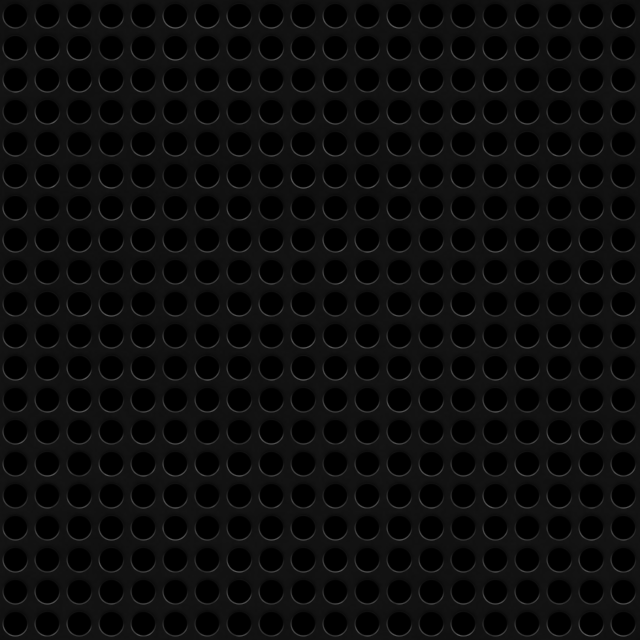
Reproduce this texture procedurally as a Shadertoy shader.

```glsl
// Black perforated sheet: a square grid of round holes with bevelled walls.
// Each hole is a circle distance field, its rim lit from below; wrapping
// value noise adds mottling and grain to the sheet and wear to the rims.

const float REPEATS = 20.0;                   // holes across and down
const vec2 HOLE_CENTER = vec2(0.48, 0.51);    // the rest is in cell units
const float HOLE_RADIUS = 0.405;
const float BEVEL_WIDTH = 0.05;
const float RIM_HALF_WIDTH = 0.019;
const vec2 LIGHT_DIR = vec2(-0.24, -0.971);

const vec3 SHEET_COLOR = vec3(0.070);
const vec3 HOLE_COLOR = vec3(0.001);
const vec3 BEVEL_DARK = vec3(0.025);
const vec3 BEVEL_LIT = vec3(0.105);
const vec3 RIM_COLOR = vec3(0.29);

float hash(vec2 p) {
    vec3 q = fract(vec3(p.xyx) * 0.1031);
    q += dot(q, q.yzx + 33.33);
    return fract((q.x + q.y) * q.z);
}

// Value noise that wraps after a whole number of lattice cells
float tileNoise(vec2 uv, float period) {
    vec2 p = uv * period;
    vec2 i = floor(p);
    vec2 f = fract(p);
    f = f * f * (3.0 - 2.0 * f);
    vec2 a = mod(i, period);
    vec2 b = mod(i + 1.0, period);
    return mix(mix(hash(a), hash(vec2(b.x, a.y)), f.x),
               mix(hash(vec2(a.x, b.y)), hash(b), f.x), f.y);
}

// Antialiased coverage of the region where distance is negative
float coverage(float dist, float pixel) {
    return clamp(0.5 - dist / pixel, 0.0, 1.0);
}

// Sheet surface with cloudy mottling, fine grain and shade above each hole
vec3 sheet(vec2 uv, float dist, float facing) {
    float mottling = tileNoise(uv, 7.0) + 0.6 * tileNoise(uv, 37.0)
                   + 0.6 * tileNoise(uv, 220.0) - 1.1;
    float shade = exp(-max(dist, 0.0) / 0.05) * smoothstep(0.1, -0.9, facing);
    return SHEET_COLOR * (1.0 + 0.17 * mottling) * (1.0 - 0.35 * shade);
}

// Wall of the hole: lit on the lower side, fading into black
vec3 holeWall(float dist, float facing) {
    float depth = smoothstep(0.0, -BEVEL_WIDTH * 1.6, dist);
    vec3 wall = mix(BEVEL_DARK, BEVEL_LIT, smoothstep(-0.5, 0.9, facing));
    return mix(wall, HOLE_COLOR, depth);
}

void mainImage(out vec4 fragColor, in vec2 fragCoord) {
    vec2 uv = fragCoord / iResolution.xy;
    vec2 grid = uv * REPEATS;
    vec2 cell = mod(floor(grid), REPEATS);
    float pixel = REPEATS / min(iResolution.x, iResolution.y);

    // Distance to the hole edge and how far that edge faces the light
    vec2 p = fract(grid) - HOLE_CENTER;
    float dist = length(p) - HOLE_RADIUS;
    float facing = dot(p / max(length(p), 0.001), LIGHT_DIR);

    vec3 color = mix(sheet(uv, dist, facing), holeWall(dist, facing),
                     coverage(dist, pixel));

    // Thin rim highlight, uneven along the arc and between holes
    float wear = mix(0.6, 1.15, tileNoise(uv, 120.0))
               * mix(0.8, 1.1, hash(cell + 7.0));
    float light = 0.14 + 0.86 * smoothstep(-0.45, 0.7, facing);
    float rim = coverage(abs(dist + RIM_HALF_WIDTH) - RIM_HALF_WIDTH, pixel);
    color = mix(color, max(color, RIM_COLOR * wear), rim * light);

    fragColor = vec4(color, 1.0);
}
```
